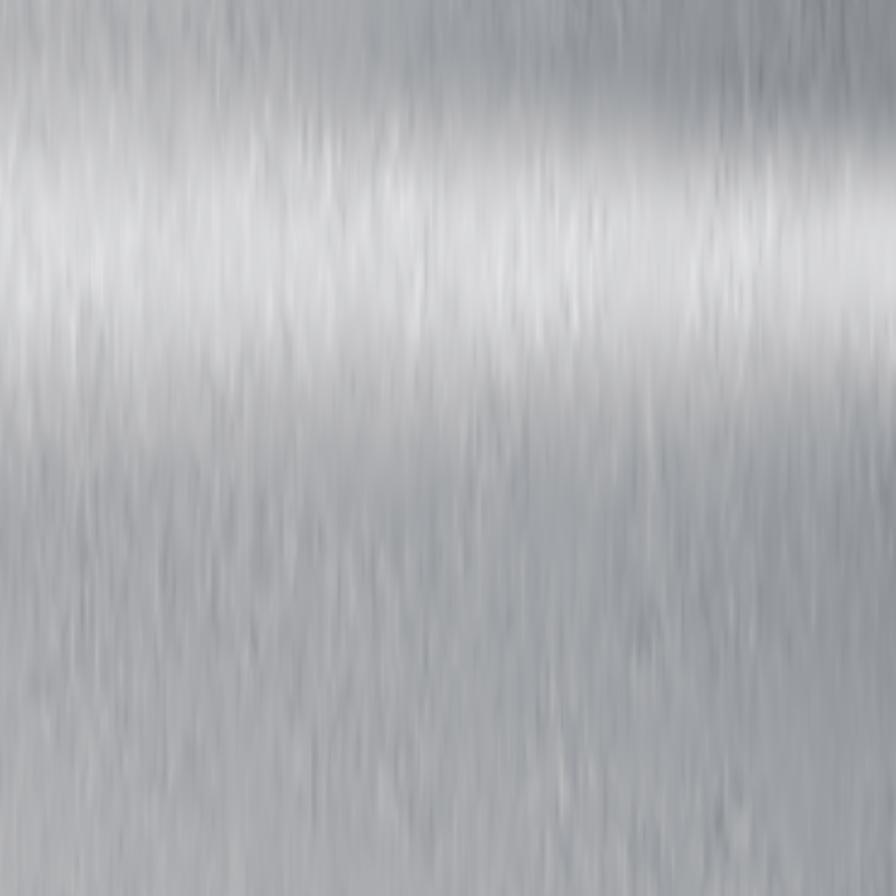
Give the GLSL for this texture, as a three.js fragment shader.

```glsl
// Brushed steel sheet with fine vertical grain and a soft horizontal highlight.
varying vec2 vUv;

const vec3 COOL_TINT = vec3(-0.013, 0.001, 0.017);
const vec3 NEUTRAL_TINT = vec3(-0.003, -0.001, 0.010);
const float HIGHLIGHT = 0.845;

float hash(vec2 p) {
  return fract(sin(dot(p, vec2(127.1, 311.7))) * 43758.5453);
}

// Smooth random value along one column, shifted so columns do not line up.
float columnNoise(float column, float y, float seed) {
  float shifted = y + 17.0 * hash(vec2(column, seed));
  float cell = floor(shifted);
  float t = smoothstep(0.0, 1.0, shifted - cell);
  float below = hash(vec2(column + seed, cell));
  float above = hash(vec2(column + seed, cell + 1.0));
  return mix(below, above, t);
}

// Blended columns, centred on zero; cells sets the count across and up.
float streaks(vec2 uv, vec2 cells, float seed) {
  vec2 p = uv * cells;
  float column = floor(p.x);
  float t = smoothstep(0.0, 1.0, p.x - column);
  float left = columnNoise(column, p.y, seed);
  float right = columnNoise(column + 1.0, p.y, seed);
  return mix(left, right, t) - 0.5;
}

// Keeps strong marks and fades weak ones, so that lines become sparse.
float sparse(float mark) {
  return 2.6 * mark * abs(mark);
}

// Broad reflection: dark top right, bright band, mid grey below.
float sheen(vec2 uv) {
  float lowerEdge = mix(0.685, 0.615, uv.x * uv.x);
  float lowerMiddle = mix(0.665, 0.595, uv.x * uv.x);
  float lower = mix(lowerEdge, lowerMiddle, smoothstep(0.0, 0.38, uv.y));
  float upper = mix(0.705, 0.560, smoothstep(0.0, 1.0, uv.x));
  float shoulder = 0.045 * smoothstep(0.42, 0.54, uv.y);
  float rise = smoothstep(0.49, 0.71, uv.y);
  float fall = smoothstep(0.73, mix(1.0, 0.915, uv.x), uv.y);
  return mix(mix(lower + shoulder, HIGHLIGHT, rise), upper, fall);
}

// Short fine, medium and wide brush marks, stronger in some patches.
float grain(vec2 uv) {
  float patches = 1.0 + 1.3 * streaks(uv, vec2(11.0, 9.0), 3.0);
  float fine = 0.046 * sparse(streaks(uv, vec2(185.0, 21.0), 11.0));
  float medium = 0.046 * sparse(streaks(uv, vec2(120.0, 13.0), 23.0));
  float soft = 0.024 * streaks(uv, vec2(150.0, 26.0), 29.0);
  float wide = 0.016 * streaks(uv, vec2(42.0, 9.0), 37.0);
  return patches * (fine + medium + soft) + wide;
}

void main() {
  // Uneven brushing makes the band edges slightly ragged.
  float ragged = 0.009 * streaks(vUv, vec2(50.0, 6.0), 51.0);
  vec2 surface = vec2(vUv.x, vUv.y + ragged);
  float light = sheen(surface) + grain(vUv);
  light += 0.012 * streaks(vUv, vec2(5.0, 4.0), 67.0);

  // Darker metal is bluer; the highlight and lower left stay neutral.
  float corner = 1.0 - smoothstep(0.1, 0.8, length(vUv));
  float neutral = max(smoothstep(0.62, 0.71, light), 0.8 * corner);
  vec3 tint = mix(COOL_TINT, NEUTRAL_TINT, neutral);
  gl_FragColor = vec4(clamp(light + tint, 0.0, 1.0), 1.0);
}
```
